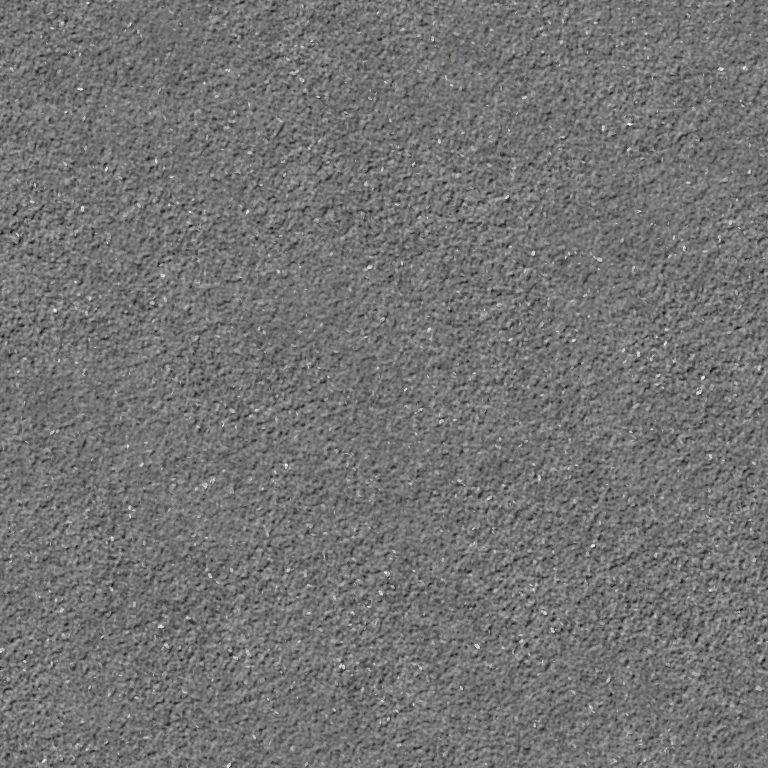
Write a Shadertoy shader that draws this texture.

```glsl
// Worn grey asphalt: fine gritty relief lit from the upper left, crisp stone
// grains of varied tone, dark slanted pits and many small pale glints. Relief is
// a slope of rotated gradient noise; grains are angular chips on jittered grids.

const vec3  ASPHALT       = vec3(0.447, 0.452, 0.455);
const vec3  COOL_TINT     = vec3(-0.006, 0.000, 0.008);
const vec2  LIGHT_DIR     = vec2(-0.6, 0.8);
const float COARSE_SCALE  = 92.0;   // lumps across the canvas
const float FINE_SCALE    = 190.0;
const float GRIT_SCALE    = 240.0;
const float RELIEF_STEP   = 0.0016;
const float RELIEF_GAIN   = 0.165;
const float PIT_DEPTH     = 0.09;
const float GRIT_GAIN     = 0.12;
const float GRAIN_SCALE   = 145.0;
const float GRAIN_GAIN    = 0.20;
const float FLECK_SCALE   = 75.0;
const float FLECK_SHARE   = 0.05;
const float GLINT_SCALE   = 150.0;
const float GLINT_SHARE   = 0.14;
const float SHADOW_OFFSET = 0.0025;
const float SHADOW_DEPTH  = 0.10;

// Integer hash: two values in 0..1 for each grid cell
vec2 hash2(vec2 cell) {
    uvec2 v = uvec2(ivec2(cell)) * 1664525u + 1013904223u;
    v.x += v.y * 1664525u;
    v.y += v.x * 1664525u;
    v ^= v >> 16u;
    v.x += v.y * 1664525u;
    v.y += v.x * 1664525u;
    v ^= v >> 16u;
    return vec2(v & 0xffffu) / 65535.0;
}

mat2 rotation(float angle) {
    float c = cos(angle), s = sin(angle);
    return mat2(c, -s, s, c);
}

float cornerSlope(vec2 cell, vec2 offset) {
    float angle = 6.2832 * hash2(cell).x;
    return dot(vec2(cos(angle), sin(angle)), offset);
}

float gradientNoise(vec2 p) {
    vec2 i = floor(p), f = p - i;
    vec2 u = f * f * f * (f * (f * 6.0 - 15.0) + 10.0);
    vec2 e = vec2(1.0, 0.0);
    float low  = mix(cornerSlope(i, f), cornerSlope(i + e, f - e), u.x);
    float high = mix(cornerSlope(i + e.yx, f - e.yx), cornerSlope(i + e.xx, f - e.xx), u.x);
    return mix(low, high, u.y);
}

// Each octave is turned so that no grid direction shows
float surfaceHeight(vec2 p) {
    return gradientNoise(rotation(0.5) * p * COARSE_SCALE)
         + 0.75 * gradientNoise(rotation(1.1) * p * FINE_SCALE + 37.3);
}

// Angular chips, one per chosen cell: x = coverage, y = random tone of the chip
vec2 chips(vec2 p, float scale, float share, vec2 radiusRange, float pixel) {
    vec2 q = rotation(0.3) * p * scale, base = floor(q), best = vec2(0.0, 0.5);
    float soft = max(0.55 * pixel * scale, 0.05);
    for (int y = -1; y <= 1; y++)
    for (int x = -1; x <= 1; x++) {
        vec2 cell = base + vec2(x, y);
        vec2 key = cell + floor(scale) * 7.0;
        vec2 pick = hash2(key + 1311.0);
        if (pick.x > share) continue;
        vec2 shape = hash2(key + 2777.0);
        vec2 d = rotation(6.2832 * shape.x) * (q - cell - hash2(key));
        d.x += 0.4 * d.y;
        d = abs(d) * vec2(0.85, 1.0 + 0.9 * shape.y);
        float outline = max(d.x, 0.6 * d.x + 0.87 * d.y);
        float radius = mix(radiusRange.x, radiusRange.y, fract(shape.y * 13.7));
        float cover = 1.0 - smoothstep(radius - soft, radius + soft, outline);
        if (cover > best.x) best = vec2(cover, pick.y);
    }
    return best;
}

void mainImage(out vec4 fragColor, in vec2 fragCoord) {
    vec2 p = fragCoord / iResolution.y;
    float pixel = 1.0 / iResolution.y;

    // Broad wear: slightly smoother, rougher, lighter and darker patches
    float patchNoise = gradientNoise(p * 4.0 + 5.7) + 0.6 * gradientNoise(p * 11.0 + 19.1);
    float roughness = 1.0 + 0.4 * patchNoise;
    float mottling = 0.025 * gradientNoise(p * 7.0 + 43.0) + 0.04 * gradientNoise(p * 24.0 + 61.0);

    // Lit relief with sharp dark pits
    vec2 toLight = LIGHT_DIR * RELIEF_STEP;
    float slope = surfaceHeight(p - toLight) - surfaceHeight(p + toLight);
    float relief = RELIEF_GAIN * slope - PIT_DEPTH * smoothstep(0.36, 0.62, -slope);
    float grit = GRIT_GAIN * gradientNoise(rotation(0.8) * p * GRIT_SCALE + 91.0);

    // Stone grains of varied tone
    vec2 grain = chips(p, GRAIN_SCALE, 1.0, vec2(0.25, 0.6), pixel);
    float grainTone = GRAIN_GAIN * grain.x * (grain.y - 0.5);

    // Few pale flecks, many finer glints, each fleck with a small shadow
    vec2 fleckSize = vec2(0.1, 0.27);
    vec2 fleck = chips(p, FLECK_SCALE, FLECK_SHARE, fleckSize, pixel);
    vec2 glint = chips(p, GLINT_SCALE, GLINT_SHARE, vec2(0.15, 0.42), pixel);
    float shadow = chips(p + LIGHT_DIR * SHADOW_OFFSET, FLECK_SCALE, FLECK_SHARE, fleckSize, pixel).x;
    float pale = fleck.x * mix(0.08, 0.4, fleck.y * fleck.y)
               + glint.x * mix(0.03, 0.3, glint.y * glint.y);

    float tone = (relief + grit + grainTone) * roughness;
    tone += mottling + pale - SHADOW_DEPTH * shadow * (1.0 - fleck.x);

    // Cool and warm drift between grains and patches
    float tint = 1.8 * (grain.y - 0.5) * grain.x + 0.6 * patchNoise + 2.0 * pale;
    vec3 color = ASPHALT + tone + COOL_TINT * tint;
    fragColor = vec4(clamp(color, 0.0, 1.0), 1.0);
}
```
